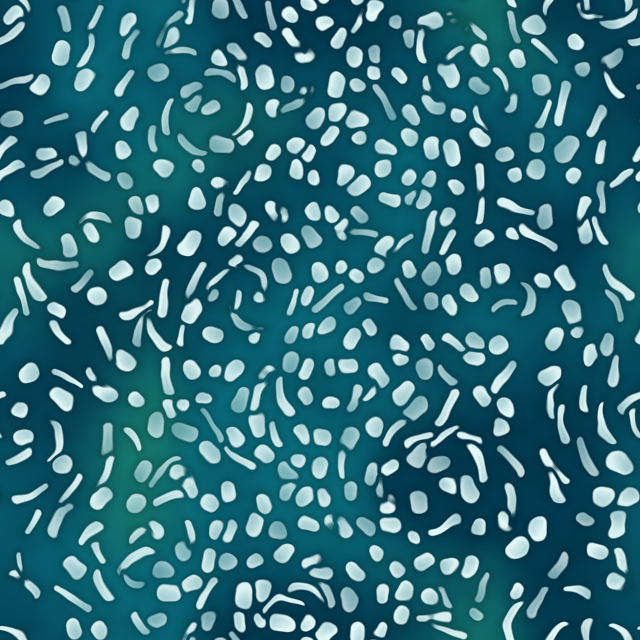
Write a WebGL 1 fragment shader that draws this pattern.

```glsl
precision highp float;
uniform vec2 u_resolution;

const float TAU = 6.2831853;
const vec2 GRID = vec2(22.0, 20.0);

vec3 hash3(vec2 p) {
  vec3 a = fract(p.xyx * vec3(0.1031, 0.1030, 0.0973));
  a += dot(a, a.yxz + 33.33);
  return fract((a.xxy + a.yzz) * a.zyx);
}

// Value noise that wraps after `period` lattice steps
float wrapNoise(vec2 uv, float period, float seed) {
  vec2 p = uv * period, i = floor(p), f = fract(p);
  f = f * f * (3.0 - 2.0 * f);
  vec2 lo = mod(i, period) + seed, hi = mod(i + 1.0, period) + seed;
  return mix(mix(hash3(lo).x, hash3(vec2(hi.x, lo.y)).x, f.x),
             mix(hash3(vec2(lo.x, hi.y)).x, hash3(hi).x, f.x), f.y);
}

float smoothMax(float a, float b, float k) {
  float h = max(k - abs(a - b), 0.0);
  return max(a, b) + h * h * 0.25 / k;
}

// Tapered, bent capsule lying along x
float grainDistance(vec2 q, float halfLength, float radius, float bend, float taper) {
  q.y += bend * q.x * q.x;
  float along = clamp(q.x / (halfLength + radius), -1.0, 1.0);
  return length(vec2(max(abs(q.x) - halfLength, 0.0), q.y)) - radius * (1.0 + taper * along);
}

// Deep water with teal and green glows
vec3 waterColor(vec2 uv, float glow) {
  float green = smoothstep(0.55, 0.95, wrapNoise(uv, 5.0, 41.0)) * glow;
  vec3 color = mix(vec3(0.005, 0.225, 0.315), vec3(0.035, 0.42, 0.48), glow);
  color = mix(color, vec3(0.09, 0.47, 0.41), green);
  return color * (0.96 + 0.08 * wrapNoise(uv, 40.0, 7.0));
}

void main() {
  vec2 uv = gl_FragCoord.xy / u_resolution;

  // Columns crowd together towards the middle
  float column = TAU * (uv.x + 0.04 * sin(TAU * uv.y));
  float crowding = 1.0 - 0.3 * cos(column);
  vec2 g = (uv - vec2(0.3 * sin(column) / TAU, 0.0)) * GRID;
  g += 0.14 * (vec2(wrapNoise(uv, 44.0, 3.0), wrapNoise(uv, 44.0, 90.0)) - 0.5);
  vec2 toCanvas = vec2(GRID.y / GRID.x / crowding, 1.0);

  // Nearest and second nearest grain
  float nearest = 9.0, second = 9.0, tone = 0.0, light = 0.0;
  vec2 home = floor(g);
  for (int j = -2; j <= 2; j++) {
    for (int i = -2; i <= 2; i++) {
      vec2 cell = home + vec2(float(i), float(j));
      vec2 id = mod(cell, GRID);
      vec3 place = hash3(id + 11.0);
      vec3 kind = hash3(id + 57.0);
      vec3 extra = hash3(id + 133.0);
      vec2 offset = (g - cell - 0.5 - 0.72 * (place.xy - 0.5)) * toCanvas;

      // Strokes curl around the centres of a wave field
      vec2 at = id / GRID;
      vec2 phase = TAU * (vec2(2.0, 3.0) * at + 0.16 * sin(TAU * at.yx + 1.0));
      vec2 normal = normalize(sin(phase) * vec2(1.0, 0.7) + 0.9 * (extra.xy - 0.5) + 0.001);
      vec2 q = vec2(dot(offset, vec2(-normal.y, normal.x)), dot(offset, normal));
      float bend = 0.32 * (cos(phase.x) + cos(phase.y)) + 0.5 * (extra.z - 0.5);

      float dense = 0.5 - 0.5 * cos(TAU * at.x);
      float stroke = step(kind.x, mix(0.62, 0.16, dense));
      float halfLength = mix(0.03 + 0.15 * kind.y, 0.27 + 0.32 * kind.y, stroke);
      float radius = mix(mix(0.19, 0.17, dense) + 0.09 * kind.z, 0.09 + 0.05 * kind.z, stroke);
      float d = grainDistance(q, halfLength, radius, bend * stroke, 0.5 * (place.z - 0.5));

      if (d < nearest) {
        second = nearest;
        nearest = d;
        tone = extra.z;
        light = dot(offset, normalize(place.zx - 0.5 + 0.001));
      } else {
        second = min(second, d);
      }
    }
  }

  // Neighbours keep a gap between them
  float edge = smoothMax(nearest, 0.5 * (nearest - second) + 0.06, 0.06);
  float cover = 1.0 - smoothstep(-0.035, 0.035, edge);

  float glow = 0.65 * wrapNoise(uv, 4.0, 23.0) + 0.35 * wrapNoise(uv, 8.0, 71.0);
  glow = smoothstep(0.36, 0.85, glow);
  vec3 water = waterColor(uv, glow);
  vec3 shaded = water * (1.0 - 0.22 * exp(-9.0 * max(edge, 0.0)));

  // Milky grains: bright rim, greyer body, some translucent
  float rim = smoothstep(-0.16, -0.03, edge);
  float lit = clamp(0.3 + 1.8 * light + 0.35 * rim + 0.4 * tone, 0.0, 1.0);
  vec3 milk = mix(vec3(0.62, 0.79, 0.81), vec3(0.89, 0.97, 0.97), lit);
  float opacity = mix(0.74, 1.0, smoothstep(0.0, 0.5, tone)) - 0.12 * glow;
  gl_FragColor = vec4(mix(shaded, mix(water, milk, opacity), cover), 1.0);
}
```
